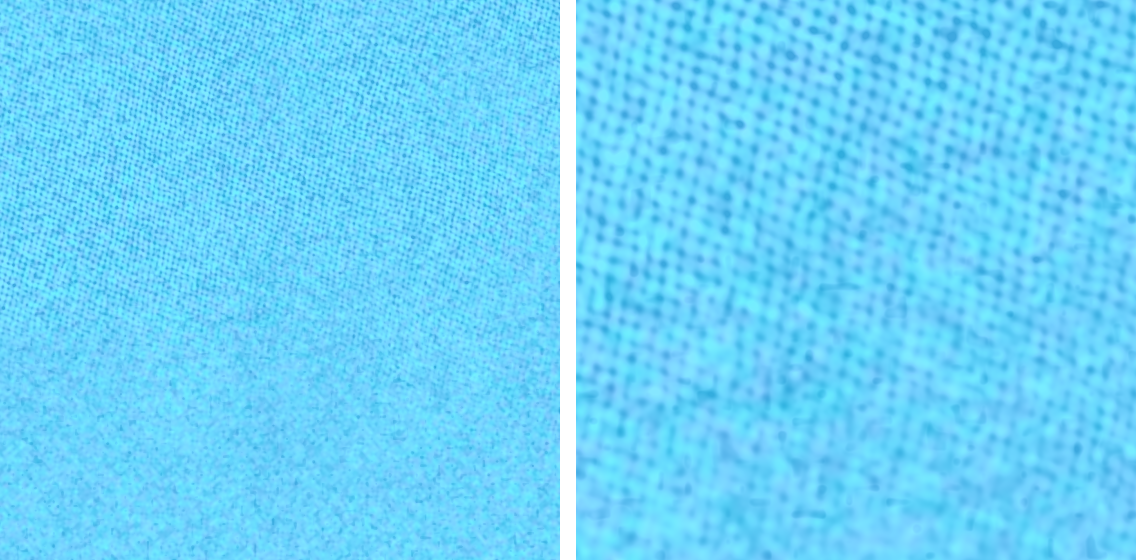
Left, the full canvas; right, a detail of the centre.
Give the GLSL for this texture, as a three.js fragment shader.

```glsl
// Sky-blue woven cloth seen through soft, blotchy grain.
// A warped lattice of dark pinholes fades from the top to the bottom,
// over layered value noise that drives a three-colour ramp.
varying vec2 vUv;

const float TAU = 6.2831853;
const vec3 DEEP_BLUE = vec3(0.25, 0.69, 0.89);
const vec3 SKY_BLUE = vec3(0.425, 0.825, 0.995);
const vec3 PALE_BLUE = vec3(0.48, 0.92, 1.0);
const vec3 LILAC_SHIFT = vec3(0.09, -0.035, 0.01);

float hash(vec2 p) {
  vec3 q = fract(vec3(p.xyx) * 0.1031);
  q += dot(q, q.yzx + 33.33);
  return fract((q.x + q.y) * q.z);
}

// Smooth value noise from 0 to 1
float noise(vec2 p) {
  vec2 cell = floor(p);
  vec2 f = fract(p);
  f = f * f * (3.0 - 2.0 * f);
  float low = mix(hash(cell), hash(cell + vec2(1.0, 0.0)), f.x);
  float high = mix(hash(cell + vec2(0.0, 1.0)), hash(cell + vec2(1.0)), f.x);
  return mix(low, high, f.y);
}

// Noise centred on zero, with its own offset per layer
float layer(vec2 p, float frequency, float seed) {
  return noise(p * frequency + seed) - 0.5;
}

vec2 rotate(vec2 p, float angle) {
  float c = cos(angle);
  float s = sin(angle);
  return vec2(c * p.x - s * p.y, s * p.x + c * p.y);
}

// Thread lattice: negative in the pinholes, positive on the threads
float weave(vec2 p, float threads, float angle) {
  vec2 bend = vec2(layer(p, 5.0, 11.0), layer(p, 5.0, 47.0)) * 0.018;
  vec2 jitter = vec2(layer(p, 60.0, 5.0), layer(p, 60.0, 83.0)) * 0.004;
  vec2 q = rotate(p + bend + jitter, angle) * threads * TAU;
  float holes = 0.5 + 0.25 * (cos(q.x + 0.2 * q.y) + cos(q.y));
  return 0.3125 - holes * holes;
}

// How clearly the weave shows: strongest at upper left, lost below
float weaveStrength(vec2 p) {
  float height = smoothstep(0.15, 0.7, p.y + 0.2 * layer(p, 4.0, 29.0));
  float clarity = 0.8 + 0.6 * layer(p, 6.0, 61.0);
  float fold = exp(-10.0 * pow(length(p - vec2(0.22, 0.68)), 2.0));
  return height * clarity + 0.4 * fold;
}

// Broad stains plus fine speckle
float grain(vec2 p, float fineAmount) {
  float stains = 0.10 * layer(p, 6.0, 3.0) + 0.11 * layer(p, 19.0, 17.0)
               + 0.13 * layer(p, 45.0, 71.0);
  float speckle = 0.45 * layer(rotate(p, 0.4), 115.0, 37.0)
                + 0.72 * layer(rotate(p, -0.7), 170.0, 91.0);
  return stains + fineAmount * speckle;
}

vec3 clothColour(float tone) {
  vec3 shade = mix(DEEP_BLUE, SKY_BLUE, clamp(tone / 0.65, -0.15, 1.0));
  return mix(shade, PALE_BLUE, clamp((tone - 0.65) / 0.5, 0.0, 1.0));
}

void main() {
  float strength = weaveStrength(vUv);
  float tone = 0.67 + grain(vUv, 0.76 + 0.15 * strength);
  tone += 1.0 * strength * weave(vUv, 96.0, 0.4);

  // Sparse dark flecks and a slight lift near the lower edge
  float fleck = smoothstep(0.74, 0.95, noise(vUv * 125.0 + 53.0));
  tone += 0.03 * (1.0 - vUv.y) - 0.34 * fleck;

  // Threads lean towards lilac or cyan independently of their tone
  float lean = layer(vUv, 90.0, 19.0) * (0.5 + noise(vUv * 9.0 + 67.0));
  vec3 colour = clothColour(tone) + LILAC_SHIFT * lean;
  gl_FragColor = vec4(clamp(colour, 0.0, 1.0), 1.0);
}
```
